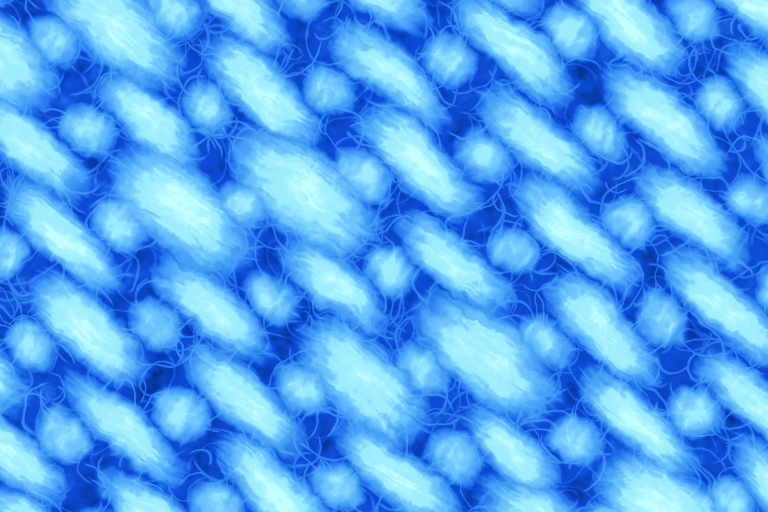
This texture is drawn by a WebGL 2 fragment shader. Its source:

```glsl
#version 300 es
precision highp float;
// Macro view of a fuzzy blue woven cloth: slanted padded stitches on a skewed
// lattice, pale cross-thread knots between them, and loose curling hairs.
// Each part yields a tone; one colour ramp turns the tone into blue.
uniform vec2 u_resolution;
out vec4 outColor;

vec2 hash2(vec2 p) {
  vec3 q = fract(p.xyx * vec3(0.1031, 0.1030, 0.0973));
  q += dot(q, q.yzx + 33.33);
  return fract((q.xx + q.yz) * q.zy);
}

float noise(vec2 p) {
  vec2 i = floor(p), f = fract(p);
  f = f * f * (3.0 - 2.0 * f);
  float low = mix(hash2(i).x, hash2(i + vec2(1, 0)).x, f.x);
  float high = mix(hash2(i + vec2(0, 1)).x, hash2(i + vec2(1, 1)).x, f.x);
  return mix(low, high, f.y);
}

float fbm(vec2 p) {
  float sum = 0.0, gain = 0.5;
  for (int i = 0; i < 4; i++) {
    sum += gain * noise(p);
    p = mat2(1.6, 1.2, -1.2, 1.6) * p + 7.3;
    gain *= 0.5;
  }
  return sum;
}

// Brightest stitch or knot covering p; x of a cell runs down, y runs across.
float weave(vec2 p) {
  mat2 lattice = mat2(0.0625, -0.1836, 0.2344, 0.0469);
  mat2 slant = mat2(0.74, 0.67, -0.67, 0.74);
  vec2 origin = vec2(0.586, 0.629);
  vec2 home = round(inverse(lattice) * (p - origin));
  float tone = 0.02 + 0.34 * fbm(p * 22.0);

  for (int j = -1; j <= 1; j++)
  for (int i = -1; i <= 1; i++) {
    vec2 cell = home + vec2(i, j);
    vec2 rnd = hash2(cell + 51.0);
    vec2 d = p - origin - lattice * cell;

    // Every second row has two swollen stitches, stepping along a diagonal.
    float band = abs(cell.y - 0.5 * cell.x + 0.5);
    float fat = step(abs(band - 0.5), 0.1);
    vec2 size = mix(vec2(0.155, 0.057), vec2(0.172, 0.087), fat);
    size.x -= 0.02 * step(band, 0.1);
    size *= 0.94 + 0.14 * rnd;

    vec2 q = slant * (d - 0.016 * (rnd - 0.5));
    float r = length(pow(abs(q / size), vec2(1.15)));
    float strands = noise(vec2(q.x * 13.0 + q.y * 9.0, q.y * 95.0 - q.x * 16.0) + rnd * 40.0)
                  + noise(vec2(q.x * 28.0, q.y * 210.0 - q.x * 30.0) + rnd * 70.0) - 1.0;
    float stitch = 0.97 + 0.07 * rnd.y - 0.8 * pow(r, 1.9) + 0.11 * strands;
    tone = max(tone, stitch);

    // Knot halfway to the stitch on the right.
    vec2 k = slant * (d - 0.5 * lattice[1] - 0.014 * (rnd.yx - 0.5));
    float kr = length(k / vec2(0.058, 0.046));
    float ply = noise(vec2(k.x * 85.0 + k.y * 20.0, k.y * 22.0) + rnd * 30.0) - 0.5;
    tone = max(tone, 0.77 + 0.08 * rnd.x - 0.48 * pow(kr, 2.6) + 0.14 * ply);
  }
  return tone;
}

// Scattered arcs of thin fibre, several layers of hashed cells.
float hairs(vec2 p) {
  float cover = 0.0, pixel = 1.0 / u_resolution.y;
  for (int layer = 0; layer < 4; layer++) {
    float scale = 9.0 + 3.0 * float(layer);
    vec2 g = p * scale + 17.0 * float(layer);
    for (int j = -1; j <= 1; j++)
    for (int i = -1; i <= 1; i++) {
      vec2 cell = floor(g) + vec2(i, j);
      vec2 rnd = hash2(cell + 9.0), shape = hash2(cell + 83.0);
      vec2 d = g - cell - rnd;
      float dist = abs(length(d) - 0.35 - 0.6 * shape.x) / scale;
      float turn = 6.2832 * shape.y;
      float arc = smoothstep(0.25, 0.6, dot(d, vec2(cos(turn), sin(turn))) / (length(d) + 0.001));
      float line = 1.0 - smoothstep(0.0006, 0.0018 + pixel, dist);
      cover = max(cover, line * arc * (0.4 + 0.6 * rnd.x));
    }
  }
  return cover;
}

vec3 dye(float t) {
  vec3 c = mix(vec3(0.01, 0.13, 0.46), vec3(0.03, 0.24, 0.65), smoothstep(0.0, 0.1, t));
  c = mix(c, vec3(0.05, 0.29, 0.83), smoothstep(0.08, 0.2, t));
  c = mix(c, vec3(0.15, 0.47, 0.93), smoothstep(0.2, 0.38, t));
  c = mix(c, vec3(0.27, 0.62, 0.96), smoothstep(0.36, 0.54, t));
  c = mix(c, vec3(0.42, 0.76, 0.99), smoothstep(0.52, 0.72, t));
  c = mix(c, vec3(0.62, 0.93, 1.0), smoothstep(0.7, 0.88, t));
  return mix(c, vec3(0.78, 1.0, 1.0), smoothstep(0.9, 1.1, t));
}

void main() {
  vec2 p = gl_FragCoord.xy / u_resolution.y;

  // Ragged outlines: a slow bend plus a fine fray.
  vec2 bend = vec2(fbm(p * 9.0), fbm(p * 9.0 + 31.0)) - 0.47;
  vec2 fray = vec2(fbm(p * 45.0 + 5.0), fbm(p * 45.0 + 62.0)) - 0.47;
  float tone = weave(p + 0.035 * bend + 0.016 * fray);

  // Soft lint, then hairs that show most over the dark gaps.
  tone += 0.16 * (fbm(p * 60.0) - 0.47);
  float hair = hairs(p + 0.05 * bend);
  tone = mix(tone, max(tone + 0.06, 0.6), 0.6 * hair);
  outColor = vec4(dye(tone), 1.0);
}
```
